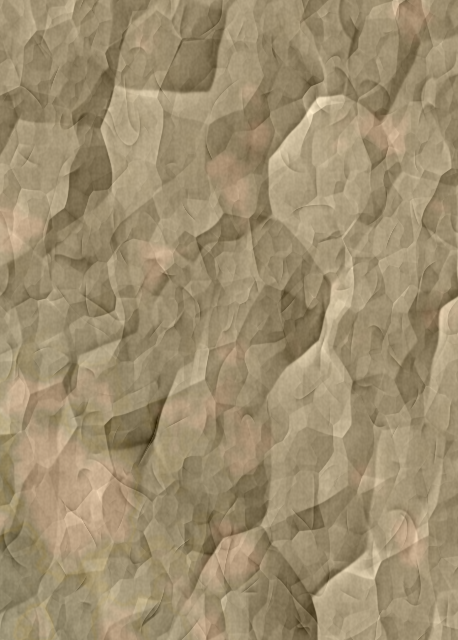
Give the GLSL for this texture, as a WebGL 2 fragment shader.

```glsl
#version 300 es
precision highp float;
// Crumpled, stained wrapping paper lit from one side.
// Layers of turned Voronoi facets give the slopes and sharp creases, long folds
// follow noise contours, and warped noise places the pink and ochre stains.

#define FACET_SCALE 6.5
#define FACET_STRETCH vec2(1.15, 0.85)
#define WARP 0.022
#define CONTRAST 0.125
#define CREASE 2.3
#define FOLD_DEPTH 0.13
#define GRAIN 0.036
#define LIGHT_DIR vec2(-0.86, 0.51)
#define PAPER vec3(0.625, 0.565, 0.445)
#define PINK vec3(0.745, 0.635, 0.515)
#define OCHRE vec3(0.640, 0.565, 0.375)
#define SLATE vec3(0.565, 0.540, 0.430)

uniform vec2 u_resolution;
out vec4 fragColor;

vec2 hash2(vec2 p) {
    vec3 a = fract(vec3(p.xyx) * vec3(0.1031, 0.1030, 0.0973));
    a += dot(a, a.yzx + 33.33);
    return fract((a.xx + a.yz) * a.zy);
}

vec2 randomDir(vec2 cell) {
    float angle = 6.2832 * hash2(cell + 71.0).x;
    return vec2(cos(angle), sin(angle));
}

mat2 turn(float angle) {
    float c = cos(angle), s = sin(angle);
    return mat2(c, s, -s, c);
}

// Gradient noise, roughly -0.7 to 0.7
float gnoise(vec2 p) {
    vec2 i = floor(p), f = fract(p);
    vec2 u = f * f * f * (f * (f * 6.0 - 15.0) + 10.0);
    vec2 e = vec2(1.0, 0.0);
    float a = dot(randomDir(i), f);
    float b = dot(randomDir(i + e.xy), f - e.xy);
    float c = dot(randomDir(i + e.yx), f - e.yx);
    float d = dot(randomDir(i + 1.0), f - 1.0);
    return mix(mix(a, b, u.x), mix(c, d, u.x), u.y);
}

float fbm(vec2 p) {
    float sum = 0.0, amp = 1.0;
    for (int i = 0; i < 4; i++) {
        sum += amp * gnoise(p);
        p = mat2(1.6, 1.2, -1.2, 1.6) * p + 17.3;
        amp *= 0.5;
    }
    return sum;
}

// Lit slope of one layer of facets, steeper along the cell borders
float facets(vec2 p, float softness, vec2 light) {
    vec2 base = floor(p), slope = vec2(0.0);
    float total = 0.0, near = 9.0, second = 9.0;
    for (int y = -1; y <= 1; y++)
    for (int x = -1; x <= 1; x++) {
        vec2 cell = base + vec2(x, y);
        vec2 offset = p - cell - 0.05 - 0.9 * hash2(cell);
        float d = dot(offset, offset);
        float w = exp(-softness * d);
        slope += w * (0.8 * offset + 0.25 * randomDir(cell + 29.0));
        total += w;
        second = min(second, max(near, d));
        near = min(near, d);
    }
    float crease = CREASE * exp(-8.0 * (second - near));
    crease *= smoothstep(-0.3, 0.35, gnoise(p * 0.9 + 5.0));
    return dot(slope / max(total, 1e-30), light) * (1.0 + crease);
}

// Long fold: a shadow on one side, a thin lit lip on the other
float longFold(vec2 p) {
    float n = gnoise(p);
    float shadow = -exp(-max(n, 0.0) * 20.0);
    float lip = 0.6 * exp(min(n, 0.0) * 32.0);
    float mask = smoothstep(0.02, 0.35, gnoise(p * 1.9 + 41.0));
    return mask * mix(lip, shadow, smoothstep(-0.015, 0.015, n));
}

void main() {
    vec2 p = gl_FragCoord.xy / u_resolution.y;
    vec2 bend = vec2(gnoise(p * 5.0), gnoise(p * 5.0 + 37.0));
    vec2 kink = vec2(gnoise(p * 17.0), gnoise(p * 17.0 + 51.0));
    vec2 q = p + WARP * (bend + 0.35 * kink);

    // Crumple relief from coarse to fine, each layer turned
    float relief = 0.0, amp = 1.0, scale = FACET_SCALE;
    for (int i = 0; i < 4; i++) {
        float k = float(i);
        mat2 rotation = turn(0.5 + 1.1 * k);
        vec2 r = rotation * (q * FACET_STRETCH) * scale + k * 13.7 + 40.0;
        float side = i % 2 == 1 ? -1.0 : 1.0;
        float strength = max(0.2, 0.95 + 1.1 * gnoise(p * 4.5 + k * 9.0));
        float softness = min(700.0 / scale, 70.0);
        relief += side * amp * strength * facets(r, softness, rotation * LIGHT_DIR);
        scale *= 1.85;
        amp *= 0.74;
    }
    float tone = CONTRAST * relief;
    for (int i = 0; i < 3; i++) {
        float k = float(i);
        vec2 r = turn(0.45 * (k - 1.0)) * q * vec2(11.0, 6.0) * (1.0 + 0.25 * k);
        tone += FOLD_DEPTH * longFold(r + 19.0 * k + 30.0);
    }
    tone *= tone < 0.0 ? 1.08 : 0.9;

    // Stains, heaviest at the lower left
    vec2 toBlot = (p - vec2(0.17, 0.20)) / vec2(0.14, 0.17);
    float blot = exp(-dot(toBlot, toBlot));
    float corner = smoothstep(0.50, 0.1, length(p - vec2(0.0, 0.14)));
    float stain = 0.85 * fbm(p * 7.0 + 58.0) + 0.5 * blot;
    float rim = exp(-pow((stain - 0.20) * 16.0, 2.0));
    vec3 color = mix(PAPER, SLATE, 0.7 * corner * (1.0 - blot));
    color = mix(color, PINK, 0.85 * smoothstep(0.20, 0.48, stain));
    color = mix(color, OCHRE, rim * (0.08 + 0.55 * corner));

    // Laid lines and fibre grain
    float laid = sin(p.x * 620.0 + 2.0 * gnoise(p * 9.0));
    float grain = gnoise(p * vec2(260.0, 190.0)) + 0.7 * gnoise(p * 110.0 + 7.0);
    tone += 0.006 * laid + GRAIN * grain + 0.035 * fbm(p * 3.0 + 60.0);

    color += tone * vec3(1.0, 0.98, 0.95);
    fragColor = vec4(clamp(color, 0.0, 1.0), 1.0);
}
```
